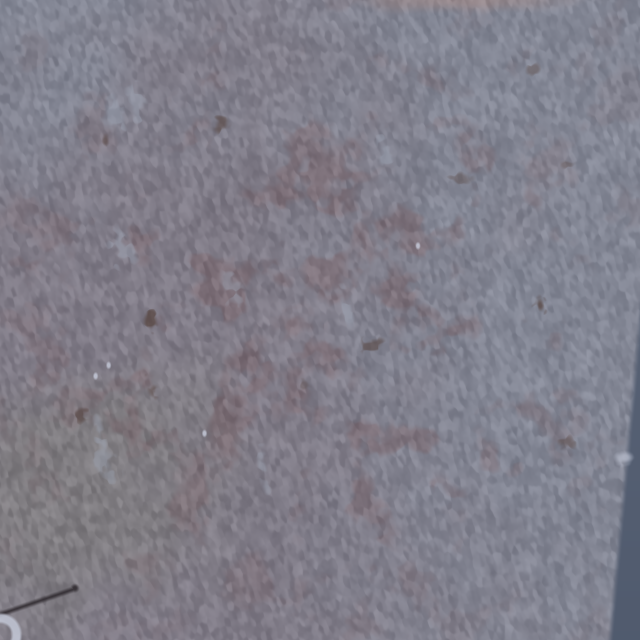
Reproduce this texture procedurally as a Shadertoy shader.

```glsl
// Weathered mauve-grey board with fine fibres, stains, scuffs, a twig and a shaded edge.

// Colours
const vec3 MAUVE = vec3(0.502, 0.484, 0.530);
const vec3 COOL_GREY = vec3(0.515, 0.535, 0.592);
const vec3 OLIVE = vec3(0.495, 0.488, 0.485);
const vec3 RUSTY_PINK = vec3(0.480, 0.400, 0.425);
const vec3 BROWN = vec3(0.34, 0.27, 0.25);
const vec3 PALE = vec3(0.62, 0.65, 0.71);
const vec3 WHITE_FLECK = vec3(0.78, 0.80, 0.86);
const vec3 PEACH = vec3(0.61, 0.53, 0.53);
const vec3 SHADE = vec3(0.325, 0.365, 0.440);
const vec3 TWIG = vec3(0.19, 0.17, 0.19);

// Sizes and strengths
const vec2 FIBRE_CELLS = vec2(145.0, 88.0);
const float FIBRE_LEAN = 0.22;
const float FIBRE_CONTRAST = 0.105;
const float MOTTLE_CONTRAST = 0.06;
const int SPECKS = 13;
const int SCUFFS = 9;
const int FLECKS = 4;

vec2 hash2(vec2 p) {
    vec3 q = fract(p.xyx * vec3(0.1031, 0.1030, 0.0973));
    q += dot(q, q.yzx + 33.33);
    return fract((q.xx + q.yz) * q.zy);
}

// Smooth cellular noise: random cell values blended by distance, 0..1
float cellNoise(vec2 p) {
    vec2 cell = floor(p);
    float total = 0.0, weightSum = 0.0;
    for (int j = -1; j <= 1; j++)
    for (int i = -1; i <= 1; i++) {
        vec2 id = cell + vec2(i, j);
        vec2 offset = id + hash2(id) - p;
        float weight = exp(-5.0 * dot(offset, offset));
        total += weight * hash2(id + 71.7).x;
        weightSum += weight;
    }
    return total / weightSum;
}

float layeredNoise(vec2 p) {
    return 0.5 * cellNoise(p) + 0.3 * cellNoise(p * 2.1 + 17.0)
         + 0.2 * cellNoise(p * 4.7 + 41.0);
}

// Soft ellipse mask with a ragged rim
float blot(vec2 p, vec2 radius, float ragged) {
    return 1.0 - smoothstep(0.35, 1.25, length(p / radius) + ragged);
}

float segmentDistance(vec2 p, vec2 a, vec2 b) {
    vec2 ab = b - a;
    return length(p - a - ab * clamp(dot(p - a, ab) / dot(ab, ab), 0.0, 1.0));
}

vec3 boardColour(vec2 uv) {
    // Broad drifts of tone
    float drift = layeredNoise(uv * 5.0 + 3.0) - 0.5;
    float cool = smoothstep(0.45, 1.05, uv.x + 0.25 * uv.y + 0.5 * drift);
    cool = max(cool, smoothstep(0.55, 1.1, uv.y - 0.35 * uv.x + 0.4 * drift));
    vec3 colour = mix(MAUVE, COOL_GREY, 0.85 * cool);
    float olive = blot(uv - vec2(0.13, 0.22), vec2(0.30, 0.22), drift);
    colour = mix(colour, OLIVE, 0.6 * olive);

    // Rusty stains, strongest around the middle
    float stain = smoothstep(0.54, 0.76, layeredNoise(uv * 15.0 + 9.0));
    float middle = 1.0 - smoothstep(0.2, 0.62, length(uv - vec2(0.47, 0.5)));
    colour = mix(colour, RUSTY_PINK, stain * (0.15 + 0.4 * middle));
    float peach = blot(uv - vec2(0.72, 1.0), vec2(0.17, 0.024), drift);
    colour = mix(colour, PEACH, 0.7 * peach);

    // Mottling and leaning fibres
    vec2 leaning = vec2(uv.x + FIBRE_LEAN * uv.y, uv.y);
    float fibre = cellNoise(leaning * FIBRE_CELLS) - 0.5;
    float mottle = layeredNoise(uv * 34.0) - 0.5;
    return colour + FIBRE_CONTRAST * fibre + MOTTLE_CONTRAST * mottle;
}

vec3 addMarks(vec3 colour, vec2 uv) {
    float ragged = 1.6 * (cellNoise(uv * 95.0 + 5.0) - 0.5);
    for (int i = 0; i < SCUFFS; i++) {
        vec2 r = hash2(vec2(i, 23));
        vec2 size = mix(vec2(0.006, 0.030), vec2(0.021, 0.024), r.y * r.y);
        vec2 p = uv - mix(vec2(0.12, 0.25), vec2(0.65, 0.85), hash2(vec2(i, 5)));
        p.x += 0.2 * p.y;
        colour = mix(colour, PALE, 0.45 * blot(p, size, ragged));
    }
    for (int i = 0; i < SPECKS; i++) {
        vec2 r = hash2(vec2(i, 47));
        vec2 p = uv - mix(vec2(0.1, 0.28), vec2(0.9, 0.93), hash2(vec2(i, 61)));
        vec2 size = mix(vec2(0.007), vec2(0.016, 0.015), r);
        colour = mix(colour, BROWN, mix(0.3, 0.75, r.y) * blot(p, size, ragged));
    }
    for (int i = 0; i < FLECKS; i++) {
        vec2 p = uv - mix(vec2(0.1), vec2(0.9, 0.8), hash2(vec2(i, 83)));
        colour = mix(colour, WHITE_FLECK, 0.8 * blot(p, vec2(0.004, 0.006), 0.0));
    }
    return colour;
}

void mainImage(out vec4 fragColor, in vec2 fragCoord) {
    vec2 uv = fragCoord / iResolution.xy;
    float soft = 0.002 + 1.0 / iResolution.y;
    vec3 colour = addMarks(boardColour(uv), uv);

    // Shaded strip beyond the slanting right edge, with a chipped spot
    float strip = uv.x - 0.953 - 0.094 * uv.y;
    colour = mix(colour, SHADE + 0.05 * (uv.y - 0.2), smoothstep(-0.006, 0.006, strip));
    float chip = blot(uv - vec2(0.978, 0.285), vec2(0.016, 0.012), cellNoise(uv * 80.0) - 0.3);
    colour = mix(colour, WHITE_FLECK, 0.65 * chip);

    // Twig and pale scrap in the lower left corner
    float twig = segmentDistance(uv, vec2(0.0, 0.040), vec2(0.117, 0.080));
    twig = min(twig, length(uv - vec2(0.117, 0.081)) - 0.002);
    colour = mix(colour, TWIG, 0.9 * (1.0 - smoothstep(0.003 - soft, 0.003 + soft, twig)));
    float scrap = abs(length(uv - vec2(0.0, 0.008)) - 0.026);
    colour = mix(colour, WHITE_FLECK, 0.8 * (1.0 - smoothstep(0.004, 0.010, scrap)));

    fragColor = vec4(clamp(colour, 0.0, 1.0), 1.0);
}
```
